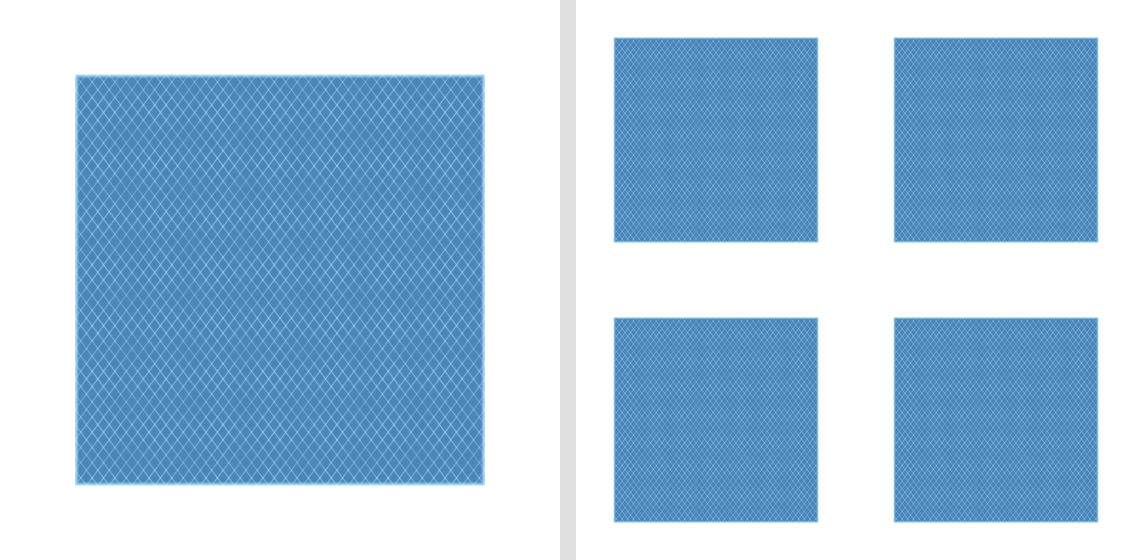
Left: one tile. Right: repeated 2 by 2.
This pattern is drawn by a Shadertoy shader. Its source:

```glsl
// Blue square panel with a fine diamond lattice and a pale rim on a white ground.

const vec2  PANEL_MIN   = vec2(0.134, 0.133);   // lower left corner, canvas units
const vec2  PANEL_MAX   = vec2(0.866, 0.867);   // upper right corner
const vec2  DIAMONDS    = vec2(36.0, 27.0);     // whole diamonds across and down
const float LINE_RADIUS = 0.0013;               // soft half width of a lattice line
const float RIM_WIDTH   = 0.0056;
const float RIM_PALE    = 0.0026;               // outer, lighter part of the rim
const vec2  FADE_PERIOD = vec2(0.103, 0.0957);  // spacing of the brighter patches
const vec2  FADE_CENTER = vec2(0.490, 0.517);
const float GRAIN       = 0.006;

const vec3 GROUND     = vec3(1.0);
const vec3 BLUE       = vec3(0.295, 0.525, 0.725);
const vec3 LINE_COLOR = vec3(0.480, 0.705, 0.880);
const vec3 RIM_INNER  = vec3(0.500, 0.730, 0.880);
const vec3 RIM_OUTER  = vec3(0.700, 0.870, 0.945);
const float TAU = 6.2831853;

// Signed distance to the panel, negative inside.
float panelDistance(vec2 p) {
    vec2 d = abs(p - 0.5 * (PANEL_MIN + PANEL_MAX)) - 0.5 * (PANEL_MAX - PANEL_MIN);
    return length(max(d, 0.0)) + min(max(d.x, d.y), 0.0);
}

// Soft coverage of the two diagonal line families.
vec2 latticeLines(vec2 p, float pixel) {
    vec2 size = PANEL_MAX - PANEL_MIN;
    vec2 q = (p - PANEL_MIN) / size * DIAMONDS;
    vec2 diagonals = vec2(q.x + q.y, q.x - q.y);
    vec2 dist = abs(fract(diagonals + 0.5) - 0.5) / length(DIAMONDS / size);
    float radius = max(LINE_RADIUS, 0.7 * pixel);
    return exp(-dist * dist / (radius * radius)) * LINE_RADIUS / radius;
}

// Slow brightening and fading of the lattice, 0 to 1.
float latticeFade(vec2 p) {
    vec2 wave = cos(TAU * (p - FADE_CENTER) / FADE_PERIOD);
    return 0.5 + 0.2 * wave.x + 0.3 * wave.y;
}

// Layered sines with whole frequencies, so they wrap at the canvas edges.
float wrappedGrain(vec2 p) {
    return (sin(TAU * (13.0 * p.x + 7.0 * p.y) + 2.0 * sin(TAU * 5.0 * p.y))
          + sin(TAU * (31.0 * p.y - 17.0 * p.x) + 2.0 * sin(TAU * 11.0 * p.x))) * 0.5;
}

void mainImage(out vec4 fragColor, in vec2 fragCoord) {
    vec2 p = fragCoord / iResolution.xy;
    float pixel = 1.0 / min(iResolution.x, iResolution.y);
    float dist = panelDistance(p);

    // Lattice: crossings add up to brighter knots
    vec2 lines = latticeLines(p, pixel);
    float strength = mix(0.55, 1.0, latticeFade(p));
    float lattice = (lines.x + lines.y) * strength;
    vec3 color = BLUE + GRAIN * wrappedGrain(p);
    color += (LINE_COLOR - BLUE) * min(lattice, 1.3);

    // Rim, faintly beaded where the lines meet it
    float bead = 0.05 * (max(lines.x, lines.y) - 0.4);
    float rim = smoothstep(-RIM_WIDTH - pixel, -RIM_WIDTH + pixel, dist);
    float pale = smoothstep(-RIM_PALE - pixel, -RIM_PALE + pixel, dist);
    color = mix(color, mix(RIM_INNER, RIM_OUTER, pale) + bead, rim);

    // White surround
    color = mix(color, GROUND, smoothstep(-0.75 * pixel, 0.75 * pixel, dist));
    fragColor = vec4(clamp(color, 0.0, 1.0), 1.0);
}
```
